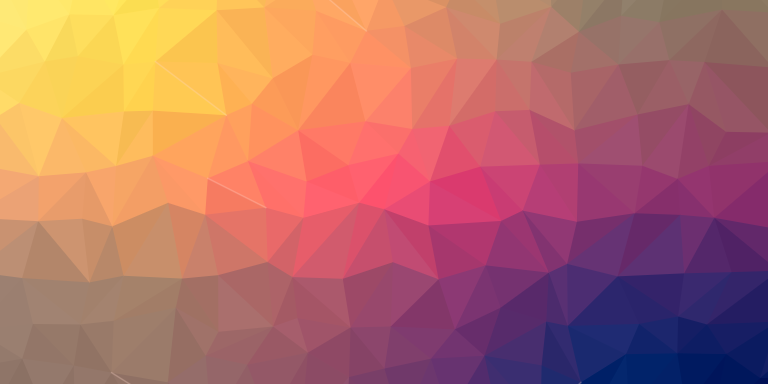
This background is drawn by a WebGL 2 fragment shader. Its source:

```glsl
#version 300 es
precision highp float;
// Low-poly background: a jittered grid is split into flat triangles, and each
// takes its colour at its centroid from a smooth mesh of colour stops running
// from yellow through coral and magenta to navy, with taupe in two corners.

#define CELLS vec2(8.35, 7.68)    // grid cells per canvas height
#define OFFSET vec2(0.35, -0.32)  // shift of the grid, in cells
#define JITTER vec2(0.34, 0.31)   // largest vertex shift, in cells
#define SHADE 0.022               // random lightness per facet
#define SEAM_CHANCE 0.035         // share of diagonals with a pale seam
#define SEAM_WIDTH 0.0011
#define SEAM_LIGHT 0.3

uniform vec2 u_resolution;
out vec4 fragColor;

float hash(vec2 p) {
    return fract(sin(dot(p, vec2(127.1, 311.7))) * 43758.55);
}

float cross2(vec2 a, vec2 b) { return a.x * b.y - a.y * b.x; }

float area(vec2 a, vec2 b, vec2 c) { return cross2(b - a, c - a); }

// Weight of colour stop number i at position s
float tent(float s, float i) { return max(0.0, 1.0 - abs(s - i)); }

// One horizontal band of six evenly spaced colour stops
vec3 band(float x, vec3 a, vec3 b, vec3 c, vec3 d, vec3 e, vec3 f) {
    float s = x * 5.0;
    return a * tent(s, 0.0) + b * tent(s, 1.0) + c * tent(s, 2.0)
         + d * tent(s, 3.0) + e * tent(s, 4.0) + f * tent(s, 5.0);
}

// Five bands blended from top to bottom; values past 0..1 make plateaus
vec3 gradientMesh(vec2 uv) {
    uv = clamp(uv, 0.0, 1.0);
    float t = 4.0 * (1.0 - uv.y);
    vec3 top = band(uv.x, vec3(1.0, 0.92, 0.47), vec3(1.0, 0.88, 0.32),
        vec3(1.13, 0.67, 0.38), vec3(0.81, 0.57, 0.42),
        vec3(0.55, 0.49, 0.41), vec3(0.54, 0.46, 0.37));
    vec3 upper = band(uv.x, vec3(1.0, 0.85, 0.39), vec3(1.0, 0.81, 0.29),
        vec3(1.11, 0.59, 0.37), vec3(0.87, 0.45, 0.42),
        vec3(0.63, 0.38, 0.41), vec3(0.56, 0.33, 0.37));
    vec3 middle = band(uv.x, vec3(0.96, 0.65, 0.46), vec3(0.96, 0.62, 0.39),
        vec3(1.08, 0.38, 0.41), vec3(0.89, 0.24, 0.45),
        vec3(0.59, 0.22, 0.44), vec3(0.54, 0.15, 0.40));
    vec3 lower = band(uv.x, vec3(0.61, 0.50, 0.44), vec3(0.65, 0.51, 0.41),
        vec3(0.69, 0.36, 0.41), vec3(0.54, 0.21, 0.44),
        vec3(0.23, 0.16, 0.44), vec3(0.20, 0.14, 0.41));
    vec3 bottom = band(uv.x, vec3(0.56, 0.46, 0.41), vec3(0.57, 0.45, 0.40),
        vec3(0.57, 0.31, 0.40), vec3(0.38, 0.19, 0.44),
        vec3(-0.05, 0.14, 0.42), vec3(-0.04, 0.08, 0.35));
    return clamp(top * tent(t, 0.0) + upper * tent(t, 1.0) + middle * tent(t, 2.0)
               + lower * tent(t, 3.0) + bottom * tent(t, 4.0), 0.0, 1.0);
}

// Grid corner after its random shift, in canvas heights
vec2 vertex(vec2 id) {
    vec2 r = vec2(hash(id), hash(id + 37.3)) * 2.0 - 1.0;
    return (id + r * JITTER - OFFSET) / CELLS;
}

// Distance inside the line from a to b, positive on its left
float edge(vec2 p, vec2 a, vec2 b) {
    return cross2(b - a, p - a) / length(b - a);
}

float segment(vec2 p, vec2 a, vec2 b) {
    vec2 d = b - a;
    return length(p - a - d * clamp(dot(p - a, d) / dot(d, d), 0.0, 1.0));
}

// Facet colour in rgb and its smooth coverage of p in alpha, premultiplied
vec4 facet(vec2 p, vec2 a, vec2 b, vec2 c, float aspect, float pixel) {
    float inside = min(edge(p, a, b), min(edge(p, b, c), edge(p, c, a)));
    float coverage = clamp(inside / pixel + 0.5, 0.0, 1.0);
    if (coverage <= 0.0) return vec4(0.0);
    vec2 centre = (a + b + c) / 3.0;
    float shade = (hash(floor(centre * 900.0)) - 0.5) * 2.0 * SHADE;
    vec3 colour = gradientMesh(centre / vec2(aspect, 1.0)) + shade;
    return vec4(colour, 1.0) * coverage;
}

void main() {
    vec2 p = gl_FragCoord.xy / u_resolution.y;
    float aspect = u_resolution.x / u_resolution.y;
    float pixel = 1.0 / u_resolution.y;
    vec2 home = floor(p * CELLS + OFFSET);
    vec4 sum = vec4(0.0);
    float seam = 0.0;

    for (int j = -1; j <= 1; j++)
    for (int i = -1; i <= 1; i++) {
        vec2 id = home + vec2(i, j);
        vec2 a = vertex(id), b = vertex(id + vec2(1, 0));
        vec2 c = vertex(id + vec2(1, 1)), d = vertex(id + vec2(0, 1));
        // Turn the quad so that a-c is the diagonal with the fuller triangles
        if (min(area(a, b, d), area(b, c, d)) > min(area(a, b, c), area(a, c, d))) {
            vec2 first = a;
            a = b; b = c; c = d; d = first;
        }
        sum += facet(p, a, b, c, aspect, pixel) + facet(p, a, c, d, aspect, pixel);
        float line = 1.0 - smoothstep(0.0, SEAM_WIDTH + pixel, segment(p, a, c));
        seam = max(seam, line * step(hash(id + 71.9), SEAM_CHANCE));
    }

    vec3 colour = sum.rgb / max(sum.a, 0.001);
    fragColor = vec4(mix(colour, vec3(1.0, 0.85, 0.8), seam * SEAM_LIGHT), 1.0);
}
```
